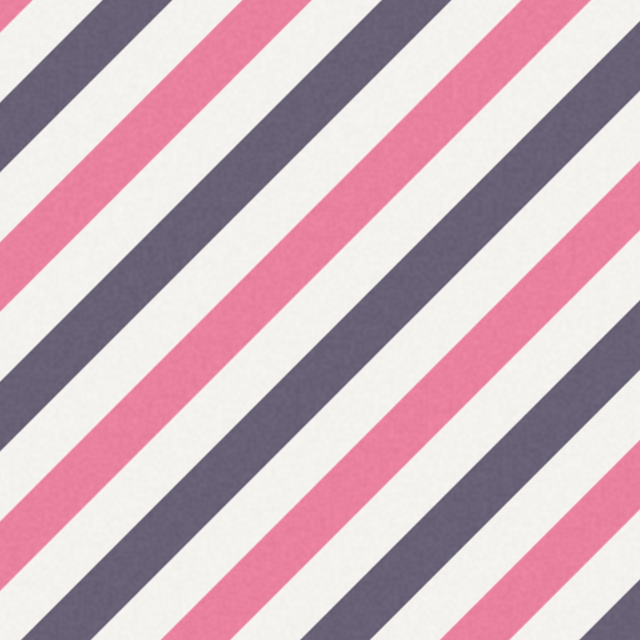
This pattern is drawn by a WebGL 1 fragment shader. Its source:

```glsl
precision highp float;

uniform vec2 u_resolution;

// Lengths are fractions of the canvas height, measured along an edge.
const float STRIPE_PITCH = 0.2181;    // spacing of neighbouring stripes
const float STRIPE_WIDTH = 0.1087;
const float FIRST_CENTRE = 0.2148;    // first slate stripe from the top left
const float EDGE_SOFTNESS = 0.0032;
const float RIM_WIDTH = 0.006;
const float RIM_SHADE = 0.045;        // darkening just inside slate edges
const float HALO_LIGHT = 0.022;       // brightening just outside all edges
const float GRAIN_CELLS = 130.0;
const float GRAIN_STRENGTH = 0.028;
const float MOTTLE_CELLS = 48.0;
const float MOTTLE_STRENGTH = 0.014;

const vec3 CREAM = vec3(0.958, 0.950, 0.938);
const vec3 PINK = vec3(0.915, 0.505, 0.620);
const vec3 SLATE = vec3(0.410, 0.378, 0.460);

vec2 hashGradient(vec2 cell) {
  vec3 p = fract(cell.xyx * vec3(0.1031, 0.1030, 0.0973));
  p += dot(p, p.yzx + 33.33);
  float angle = 6.28319 * fract((p.x + p.y) * p.z);
  return vec2(cos(angle), sin(angle));
}

float gradientNoise(vec2 p) {
  vec2 cell = floor(p);
  vec2 f = p - cell;
  vec2 blend = f * f * f * (f * (f * 6.0 - 15.0) + 10.0);
  vec2 e = vec2(0.0, 1.0);
  float a = dot(hashGradient(cell), f);
  float b = dot(hashGradient(cell + e.yx), f - e.yx);
  float c = dot(hashGradient(cell + e.xy), f - e.xy);
  float d = dot(hashGradient(cell + e.yy), f - e.yy);
  return mix(mix(a, b, blend.x), mix(c, d, blend.x), blend.y);
}

void main() {
  vec2 uv = gl_FragCoord.xy / u_resolution.y;

  // Stripes rise to the right; even ones are slate, odd ones pink.
  float across = (uv.x + 1.0 - uv.y - FIRST_CENTRE) / STRIPE_PITCH;
  float index = floor(across + 0.5);
  float isPink = mod(index, 2.0);
  float edge = abs(across - index) * STRIPE_PITCH - 0.5 * STRIPE_WIDTH;

  float softness = max(EDGE_SOFTNESS, 1.0 / u_resolution.y);
  float inside = 1.0 - smoothstep(-softness, softness, edge);

  // Faint rim on slate and halo on the ground.
  float nearEdge = 1.0 - smoothstep(0.0, RIM_WIDTH, abs(edge));
  vec3 stripe = mix(SLATE - RIM_SHADE * nearEdge, PINK, isPink);
  vec3 ground = CREAM + HALO_LIGHT * nearEdge;
  vec3 colour = mix(ground, stripe, inside);

  // Fine paper grain, strongest on the inked stripes.
  float grain = GRAIN_STRENGTH * gradientNoise(uv * GRAIN_CELLS)
              + MOTTLE_STRENGTH * gradientNoise(uv * MOTTLE_CELLS + 17.3);
  colour += grain * mix(0.6, 1.0, inside);

  gl_FragColor = vec4(clamp(colour, 0.0, 1.0), 1.0);
}
```
